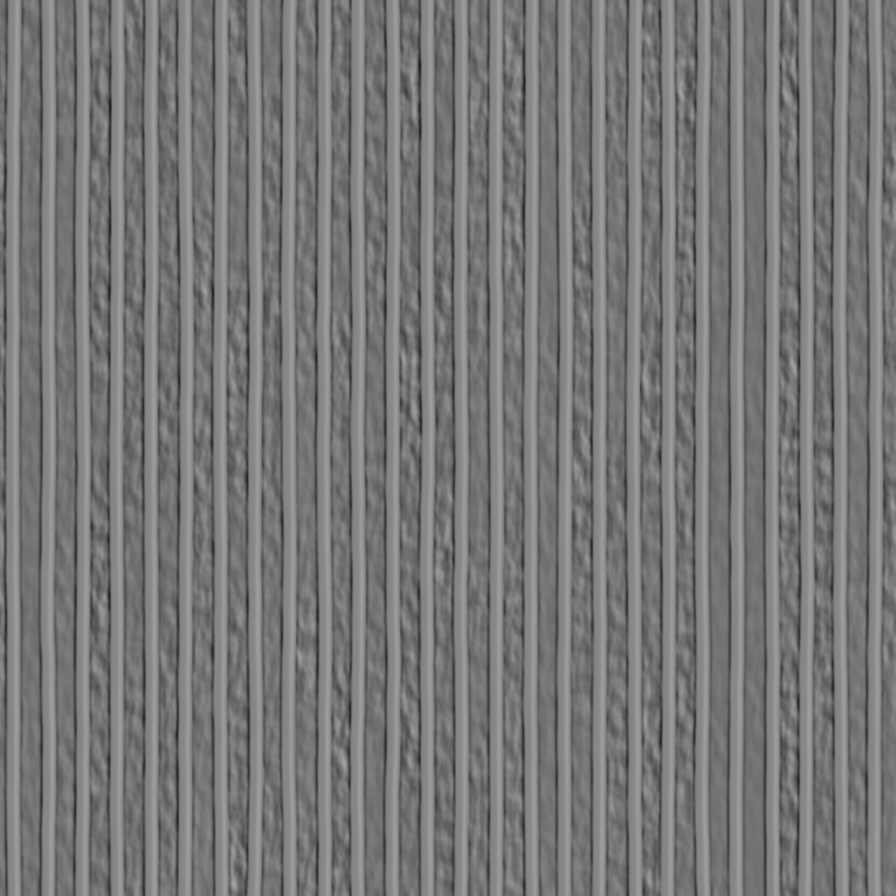
This texture map is drawn by a WebGL 2 fragment shader. Its source:

```glsl
#version 300 es
precision highp float;

uniform vec2 u_resolution;
out vec4 fragColor;

// Layout, in units of one rib period
const float RIBS = 26.0;
const float RIB_OFFSET = 0.10;
const float RIB_HALF_WIDTH = 0.19;
const float EDGE_SOFTNESS = 0.035;
const float WOBBLE = 0.07;

// Tones
const float GROOVE_TONE = 0.455;
const float RIB_TONE = 0.525;
const float HIGHLIGHT = 0.085;
const float LEFT_SHADOW = 0.19;
const float RIGHT_SHADOW = 0.09;

// Rough groove floor
const vec2 COARSE_CELLS = vec2(104.0, 42.0);
const vec2 FINE_CELLS = vec2(190.0, 96.0);
const float ROUGH_RELIEF = 0.15;
const float FINE_RELIEF = 0.06;
const float RIB_STREAK = 0.018;

float hash(vec2 p) {
    vec3 q = fract(vec3(p.xyx) * 0.1031);
    q += dot(q, q.yzx + 33.33);
    return fract((q.x + q.y) * q.z);
}

float cornerSlope(vec2 cell, vec2 offset, vec2 period) {
    float angle = 6.2832 * hash(mod(cell, period) + 7.0);
    return dot(vec2(cos(angle), sin(angle)), offset);
}

// Gradient noise that wraps after a whole number of cells
float noise(vec2 p, vec2 period) {
    vec2 i = floor(p);
    vec2 f = fract(p);
    vec2 w = f * f * f * (f * (f * 6.0 - 15.0) + 10.0);
    vec2 e = vec2(1.0, 0.0);
    float low = mix(cornerSlope(i, f, period),
                    cornerSlope(i + e.xy, f - e.xy, period), w.x);
    float high = mix(cornerSlope(i + e.yx, f - e.yx, period),
                     cornerSlope(i + e.xx, f - e.xx, period), w.x);
    return mix(low, high, w.y);
}

// Relief lit from the upper right
float emboss(vec2 uv, vec2 cells) {
    vec2 p = uv * cells;
    vec2 stepToLight = vec2(0.3, 0.15);
    return noise(p - stepToLight, cells) - noise(p + stepToLight, cells);
}

float band(float x, float center, float width) {
    float d = (x - center) / width;
    return exp(-d * d);
}

void main() {
    vec2 uv = gl_FragCoord.xy / u_resolution;
    float pixel = RIBS / u_resolution.x;
    float soft = max(EDGE_SOFTNESS, 0.7 * pixel);

    // Rib coordinate: zero on the rib axis, half a unit at mid groove
    float s = uv.x * RIBS + RIB_OFFSET;
    float rib = mod(floor(s), RIBS);
    float x = fract(s) - 0.5;
    float sway = noise(vec2(rib + 0.5, uv.y * 5.0), vec2(RIBS, 5.0));
    float jitter = noise(vec2(rib + 0.5, uv.y * 24.0), vec2(RIBS, 24.0));
    float bend = WOBBLE * (sway + 0.3 * jitter);
    x -= bend * (1.0 - smoothstep(0.3, 0.5, abs(x)));

    // Each groove has its own roughness, patchy along its length
    float groove = mod(floor(s - 0.5), RIBS);
    float wear = mix(0.15, 1.0, smoothstep(0.05, 0.55, hash(vec2(groove, 41.0))));
    float patches = noise(vec2(groove + 0.5, uv.y * 7.0), vec2(RIBS, 7.0));
    wear *= clamp(0.85 + 0.9 * patches, 0.3, 1.3);

    float relief = ROUGH_RELIEF * emboss(uv, COARSE_CELLS)
                 + FINE_RELIEF * emboss(uv + 0.37, FINE_CELLS);
    float floorTone = GROOVE_TONE + wear * relief;
    floorTone += 0.02 * (hash(vec2(groove, 5.0)) - 0.5);

    // Smooth rib with faint lengthwise streaks
    float streak = noise(vec2(uv.x * 156.0, uv.y * 8.0), vec2(156.0, 8.0));
    float ribTone = RIB_TONE + RIB_STREAK * streak;
    ribTone += HIGHLIGHT * band(x, 0.08, 0.07);

    float ribMask = 1.0 - smoothstep(-soft, soft, abs(x) - RIB_HALF_WIDTH);
    float tone = mix(floorTone, ribTone, ribMask);

    // Shadow creases, uneven where the groove is rough
    float crease = 1.0 + 0.5 * jitter;
    tone -= LEFT_SHADOW * crease * band(x, -0.225, max(0.05, 0.8 * pixel));
    tone -= RIGHT_SHADOW * crease * band(x, 0.235, max(0.045, 0.8 * pixel));

    fragColor = vec4(vec3(clamp(tone, 0.0, 1.0)), 1.0);
}
```
